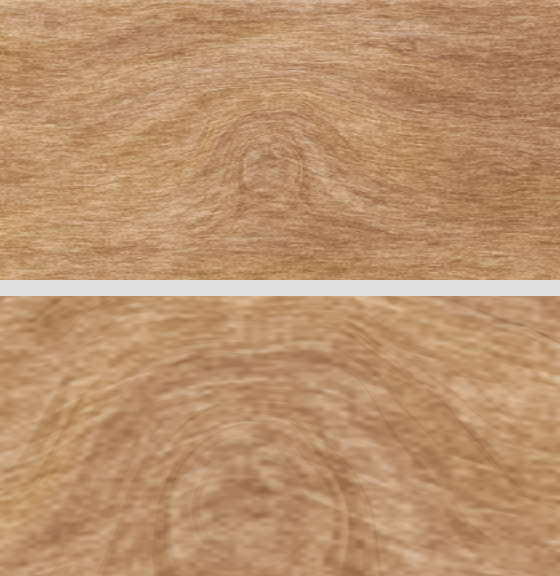
Top: the whole. Bottom: its middle third, enlarged.
Reproduce this texture procedurally as a WebGL 1 fragment shader.

```glsl
precision highp float;
// Polished timber board with a small knot, drawn as a height field of grain:
// contours arch over the knot and close into rings around it, and noise
// stretched along those contours gives mottling, bands, veins and fibres.
uniform vec2 u_resolution;

const vec3 DARK = vec3(0.585, 0.396, 0.262);
const vec3 MIDDLE = vec3(0.722, 0.561, 0.406);
const vec3 LIGHT = vec3(0.85, 0.728, 0.605);
const vec3 GOLD_SHIFT = vec3(0.010, 0.004, -0.030);
const vec2 KNOT = vec2(0.985, 0.44);

float hash(vec2 p) {
  vec3 q = fract(vec3(p.xyx) * 0.1031);
  q += dot(q, q.yzx + 33.33);
  return fract((q.x + q.y) * q.z);
}

// Smooth value noise, centred on zero
float noise(vec2 p) {
  vec2 cell = floor(p);
  vec2 t = fract(p);
  t = t * t * (3.0 - 2.0 * t);
  float low = mix(hash(cell), hash(cell + vec2(1.0, 0.0)), t.x);
  float high = mix(hash(cell + vec2(0.0, 1.0)), hash(cell + vec2(1.0)), t.x);
  return mix(low, high, t.y) - 0.5;
}

float fbm(vec2 p) {
  float sum = 0.0;
  float weight = 0.5;
  for (int i = 0; i < 4; i++) {
    sum += weight * noise(p);
    p = p * 2.03 + vec2(17.3, 9.1);
    weight *= 0.5;
  }
  return sum;
}

// Gaussian mound with separate half widths
float mound(vec2 d, vec2 size) {
  vec2 q = d / size;
  return exp(-dot(q, q));
}

// Grain height: a wide mound bends the level lines into arches, a steep
// one closes them into rings at the knot
float grainLevel(vec2 d) {
  d += 0.08 * vec2(noise(d * 3.0 + 40.0), noise(d * vec2(2.5, 5.0) + 71.0));
  d += 0.024 * vec2(noise(d * 10.0 + 8.0), noise(d * vec2(9.0, 14.0) + 23.0));
  d.y += 0.007 * noise(d * vec2(26.0, 30.0) + 5.0);
  float arch = 0.23 * mound(d - vec2(0.0, 0.09), vec2(0.42, 0.36));
  float heart = 0.20 * mound(d - vec2(0.0, 0.065), vec2(0.20, 0.15));
  return d.y - arch - heart;
}

// Thin line where a noise field crosses zero, broken up by a mask
float vein(vec2 p, float width) {
  float line = 1.0 - smoothstep(0.0, width, abs(fbm(p)));
  return line * smoothstep(-0.05, 0.3, noise(p * vec2(1.3, 0.35) + 57.0));
}

// Sparse separate strokes: only the peaks of the noise remain
float strokes(vec2 p) {
  return smoothstep(0.2, 0.36, noise(p));
}

// Short ragged flecks stacked in the heart of the knot
float heartFlecks(vec2 d) {
  float flecks = 0.0;
  for (int i = 0; i < 4; i++) {
    float k = float(i);
    float jitter = hash(vec2(k, 5.0)) - 0.5;
    vec2 centre = vec2(0.02 * jitter, 0.045 - 0.029 * k + 0.012 * jitter);
    flecks += (0.8 + jitter) * mound(d - centre, vec2(0.014, 0.006));
    flecks -= 0.7 * mound(d - centre - vec2(0.004, 0.012), vec2(0.014, 0.005));
  }
  return flecks;
}

// Soft daylight: paler at the left and top edge, dimmer at right centre
float daylight(vec2 p) {
  float shade = 0.35 - 0.40 * p.x + 0.40 * (p.y - 0.4);
  shade += 0.8 * smoothstep(0.97, 1.0, p.y);
  return shade - 0.45 * mound(p - vec2(1.75, 0.5), vec2(0.5, 0.3));
}

vec3 woodColour(float tone, float gold) {
  vec3 colour = mix(MIDDLE, LIGHT, clamp(tone * 0.36, 0.0, 1.0));
  colour = mix(colour, DARK, clamp(-tone * 0.36, 0.0, 1.0));
  return colour + GOLD_SHIFT * gold;
}

void main() {
  vec2 p = gl_FragCoord.xy / u_resolution.y;
  vec2 d = p - KNOT;
  float level = grainLevel(d);
  float nearKnot = mound(d, vec2(0.38, 0.25));

  // Grain from broad mottling down to hair-fine fibres
  float mottling = fbm(vec2(p.x * 1.8, level * 6.0) + 3.0);
  float bands = fbm(vec2(p.x * 3.2, level * 22.0) + 31.0);
  float rings = noise(vec2(p.x * 5.0, level * 68.0) + 13.0);
  float fibreY = mix(p.y, level, 0.35);
  float fibres = noise(vec2(p.x * 22.0, fibreY * 150.0) + 91.0);
  float pores = noise(p * vec2(105.0, 190.0));
  float veins = vein(vec2(p.x * 1.5, level * 9.0) + 11.0, 0.02);
  float fineVeins = vein(vec2(p.x * 2.6, level * 17.0) + 83.0, 0.03);
  float darkStrokes = strokes(vec2(p.x * 11.0, level * 80.0) + 37.0);
  float paleStrokes = strokes(vec2(p.x * 18.0, fibreY * 130.0) + 77.0);

  float tone = daylight(p) + 2.7 * mottling + 2.6 * bands;
  tone += (0.8 + 0.7 * nearKnot) * rings + 1.9 * fibres + 1.9 * pores;
  tone += 0.8 * paleStrokes - 0.8 * darkStrokes;
  tone += 0.12 - 1.1 * veins - 0.7 * fineVeins;

  // Heart of the knot: faint shadow with bright flecks
  tone -= 0.5 * mound(d, vec2(0.05, 0.06));
  tone += 2.2 * heartFlecks(d);

  // Golden low on the board, rosier where the grain is dark
  float gold = 0.2 - 0.9 * (p.y - 0.4) - 0.3 * (p.x - 1.0);
  gold += 2.4 * fbm(vec2(p.x * 2.0, level * 8.0) + 63.0) - 0.6 * veins;
  gl_FragColor = vec4(woodColour(tone, clamp(gold, -0.8, 1.2)), 1.0);
}
```
